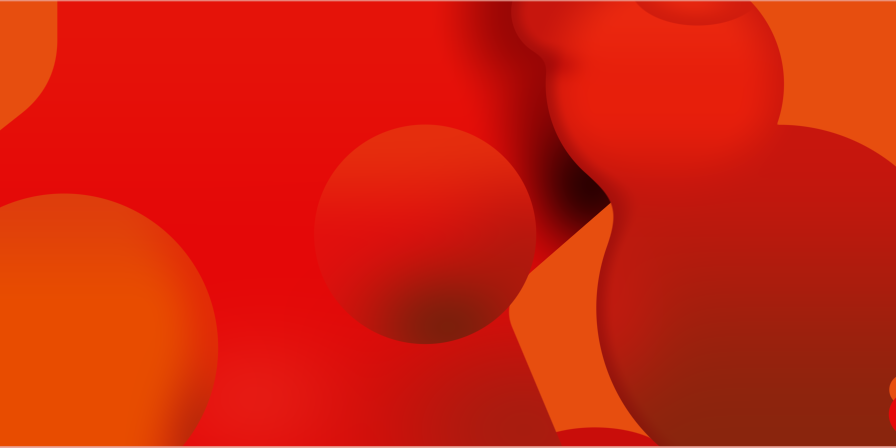
A Shadertoy shader for this background:

```glsl
// Glossy red and orange blobs floating over a flat orange ground.
// Outlines are circles and lines joined by smooth minima; the shading is
// built from soft elliptical glows. Units: canvas height = 1, origin lower left.

const vec3 ORANGE  = vec3(0.905, 0.305, 0.060);
const vec3 RED     = vec3(0.895, 0.030, 0.030);
const vec3 SCARLET = vec3(0.905, 0.120, 0.045);
const vec3 CRIMSON = vec3(0.780, 0.085, 0.050);
const vec3 BROWN   = vec3(0.540, 0.145, 0.050);
const vec3 UMBER   = vec3(0.490, 0.120, 0.045);
const vec3 SHADOW  = vec3(0.130, 0.000, 0.000);
const vec3 PALE    = vec3(0.920, 0.660, 0.620);

float smin(float a, float b, float k) {
    float h = max(k - abs(a - b), 0.0) / k;
    return min(a, b) - h * h * k * 0.25;
}

float smax(float a, float b, float k) { return -smin(-a, -b, k); }

float circle(vec2 p, vec2 center, float radius) { return length(p - center) - radius; }

// Approximate signed distance to an ellipse
float ellipse(vec2 p, vec2 center, vec2 radii) {
    return (length((p - center) / radii) - 1.0) * min(radii.x, radii.y);
}

// Soft elliptical spot, 1 at its center
float glow(vec2 p, vec2 center, vec2 radii) {
    vec2 q = (p - center) / radii;
    return exp(-dot(q, q));
}

// Falls smoothly from 1 to 0 between two values
float fall(float from, float to, float v) { return 1.0 - smoothstep(from, to, v); }

// Antialiased coverage of a signed distance
float cover(float d) {
    float w = 0.75 / iResolution.y;
    return fall(-w, w, d);
}

// Large red body, bounded by the ground at its right and upper left
float bodyShape(vec2 p) {
    float upperEdge = 1.357 - 1.15 * (0.542 - p.y);
    float lowerEdge = 1.146 + 0.42 * (0.263 - p.y);
    float right = 0.75 * (p.x - smax(upperEdge, lowerEdge, 0.1));
    float slope = dot(p - vec2(0.0, 0.709), vec2(0.62, -0.785));
    float corner = smax(p.x - 0.128, slope, 0.08);
    return max(max(right, p.x - 1.5), -corner);
}

vec3 bodyColor(vec2 p, float blobDist) {
    vec3 c = mix(RED, vec3(0.90, 0.075, 0.035), smoothstep(0.4, 1.0, p.y));
    c = mix(c, vec3(0.91, 0.11, 0.08), 0.9 * glow(p, vec2(0.57, 0.11), vec2(0.2, 0.15)));
    c = mix(c, vec3(0.66, 0.11, 0.06), glow(p, vec2(1.17, 0.04), vec2(0.33, 0.24)));
    // Shade beside the right blob
    float shade = fall(0.0, 0.19, blobDist) * smoothstep(0.38, 0.6, p.y);
    c = mix(c, vec3(0.45, 0.0, 0.01), 0.65 * shade);
    return mix(c, SHADOW, 0.9 * glow(p, vec2(1.32, 0.585), vec2(0.13, 0.14)));
}

vec3 blobColor(vec2 p, float blobDist, float headDist) {
    vec3 head = mix(SCARLET, vec3(0.92, 0.16, 0.06), smoothstep(0.8, 1.0, p.y));
    head = mix(CRIMSON, head, smoothstep(0.53, 0.76, p.y));
    vec3 base = mix(BROWN, CRIMSON, smoothstep(0.0, 0.7, p.y));
    base = mix(base, vec3(0.77, 0.10, 0.06), 0.8 * glow(p, vec2(1.36, 0.32), vec2(0.12, 0.2)));
    vec3 c = mix(head, base, smoothstep(-0.1, 0.05, headDist));
    // Crease below the small lobe and darker left rim
    c = mix(c, vec3(0.70, 0.03, 0.03), 0.6 * glow(p, vec2(1.235, 0.855), vec2(0.055, 0.03)));
    float rim = smoothstep(-0.04, 0.0, blobDist) * fall(1.4, 1.6, p.x);
    c = mix(c, vec3(0.50, 0.02, 0.03), 0.4 * rim);
    // Faint cap at the top
    float cap = ellipse(p, vec2(1.557, 1.03), vec2(0.15, 0.087));
    return mix(c, vec3(0.82, 0.11, 0.05), cover(cap) * smoothstep(-0.06, 0.0, cap));
}

vec3 ballColor(vec2 p) {
    vec3 c = mix(vec3(0.89, 0.06, 0.05), vec3(0.90, 0.18, 0.05), smoothstep(0.45, 0.70, p.y));
    c = mix(c, vec3(0.68, 0.10, 0.05), 0.8 * glow(p, vec2(1.19, 0.43), vec2(0.17, 0.16)));
    return mix(c, UMBER, glow(p, vec2(1.00, 0.27), vec2(0.19, 0.14)));
}

vec3 sunColor(vec2 p, float d) {
    vec3 c = mix(vec3(0.91, 0.30, 0.0), vec3(0.87, 0.24, 0.05), smoothstep(0.3, 0.58, p.y));
    float side = smoothstep(0.25, 0.48, p.x);
    c = mix(c, vec3(0.88, 0.13, 0.03), 0.75 * side * smoothstep(-0.16, 0.0, d));
    return mix(c, vec3(0.68, 0.15, 0.04), 0.8 * glow(p, vec2(0.45, 0.0), vec2(0.08, 0.15)));
}

void mainImage(out vec4 fragColor, in vec2 fragCoord) {
    vec2 p = fragCoord / iResolution.y;
    // Right blob: head, small lobe and wide base
    float head = circle(p, vec2(1.484, 0.8125), 0.266);
    float lobe = circle(p, vec2(1.245, 0.974), 0.104);
    float base = circle(p, vec2(1.740, 0.3125), 0.409);
    float neck = mix(0.12, 0.005, smoothstep(1.42, 1.66, p.x));
    float blob = smin(smin(head, lobe, 0.04), base, neck);
    float ball = ellipse(p, vec2(0.949, 0.477), vec2(0.248, 0.245));
    float sun = circle(p, vec2(0.143, 0.224), 0.344);
    float mound = ellipse(p, vec2(1.328, -0.042), vec2(0.182, 0.088));
    // Layers from back to front
    vec3 color = mix(ORANGE, vec3(0.79, 0.05, 0.04), cover(mound));
    color = mix(color, bodyColor(p, blob), cover(bodyShape(p)));
    color = mix(color, sunColor(p, sun), cover(sun));
    color = mix(color, ballColor(p), cover(ball));
    color = mix(color, blobColor(p, blob, head), cover(blob));
    // Notch and small bead at the right border
    color = mix(color, ORANGE, cover(circle(p, vec2(2.02, 0.13), 0.035)));
    color = mix(color, RED, cover(circle(p, vec2(2.036, 0.075), 0.052)));
    // Pale hairlines along the top and bottom borders
    color = mix(color, PALE, 0.75 * cover(0.997 - p.y));
    color = mix(color, PALE, cover(p.y - 0.004));
    fragColor = vec4(color, 1.0);
}
```
